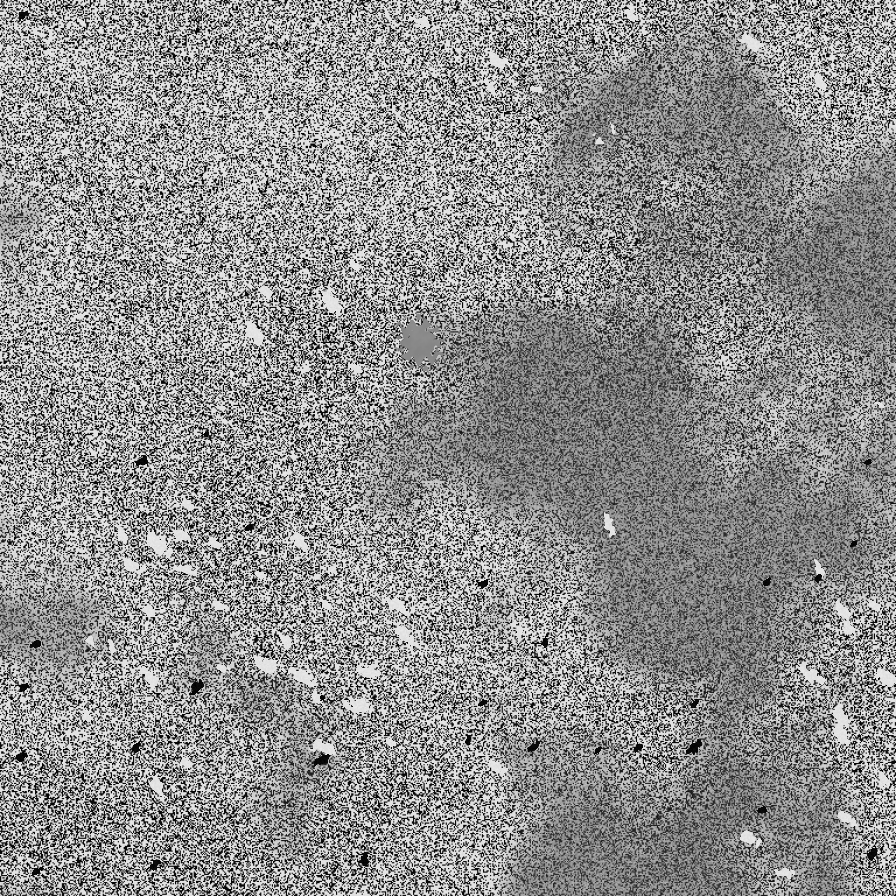
This texture is drawn by a Shadertoy shader. Its source:

```glsl
// Draws a grey salt-and-pepper grain field with cloudy dark patches, slanted flecks and flat shards.

const float GRAINS = 768.0;         // grains across the canvas
const float LIGHT_SHARE = 0.64;     // share of light grains in open areas
const vec2 OPEN_TONES = vec2(0.03, 0.89);   // dark and light grain, open areas
const vec2 PATCH_TONES = vec2(0.10, 0.70);  // dark and light grain, dim patches
const float TONE_JITTER = 0.05;
const float PATCH_SOFTNESS = 0.35;  // how far patch grains spread into mid greys
const float FLECK_SLANT = -0.75;    // radians, falling to the right
const vec2 FLECK_SIZE = vec2(0.016, 0.0055);
const vec2 SPECK_SIZE = vec2(0.009, 0.0040);
const vec2 SHARD_SIZE = vec2(0.025, 0.0170);

// Integer hash of a cell and a seed, giving three values in 0..1
vec3 hash3(vec2 cell, float seed) {
    uvec3 v = uvec3(ivec3(vec3(cell, seed)) + 4096);
    v = v * 1664525u + 1013904223u;
    v.x += v.y * v.z; v.y += v.z * v.x; v.z += v.x * v.y;
    v ^= v >> 16u;
    v.x += v.y * v.z; v.y += v.z * v.x; v.z += v.x * v.y;
    return vec3(v >> 8u) / 16777216.0;
}

// Layered warped sines, roughly -1..1
float clouds(vec2 p) {
    float sum = 0.0, amp = 0.5;
    for (int i = 0; i < 6; i++) {
        p = mat2(0.8, 0.6, -0.6, 0.8) * p * 1.75 + 1.7;
        sum += amp * sin(p.x + 1.4 * sin(p.y + float(i)));
        amp *= 0.64;
    }
    return sum;
}

// Sparse angular chips, one candidate per cell: x = coverage, y = random tone
vec2 chips(vec2 uv, float cells, float density, vec2 halfSize, float slant, float seed) {
    vec2 home = floor(uv * cells);
    vec2 best = vec2(0.0);
    vec2 ragged = 0.3 * sin(uv.yx * vec2(310.0, 263.0) + 2.0 * sin(uv * 420.0));
    for (int y = -1; y <= 1; y++)
    for (int x = -1; x <= 1; x++) {
        vec2 cell = home + vec2(x, y);
        vec3 place = hash3(cell, seed);
        vec3 shape = hash3(cell, seed + 1.0);
        if (place.z > density) continue;
        vec2 offset = uv - (cell + 0.2 + 0.6 * place.xy) / cells;
        float angle = slant + 1.1 * (shape.x - 0.5);
        vec2 dir = vec2(cos(angle), sin(angle));
        vec2 q = vec2(dot(offset, dir), dot(offset, vec2(-dir.y, dir.x)));
        q = q / (halfSize * (0.5 + 0.7 * shape.y)) + ragged;
        float dist = max(0.85 * length(q), abs(q.x) + 0.4 * abs(q.y));
        float cover = 1.0 - smoothstep(0.85, 1.05, dist);
        if (cover > best.x) best = vec2(cover, shape.z);
    }
    return best;
}

// Box-filtered grains: every grain counts by its overlap with the pixel
float grainField(vec2 uv, float lightShare, vec2 tones, float softness) {
    float width = GRAINS / min(iResolution.x, iResolution.y);
    vec2 low = uv * GRAINS - 0.5 * width;
    vec2 high = low + width;
    int span = int(ceil(width));
    float sum = 0.0;
    for (int y = 0; y <= span; y++)
    for (int x = 0; x <= span; x++) {
        vec2 cell = floor(low) + vec2(x, y);
        vec2 overlap = max(min(high, cell + 1.0) - max(low, cell), 0.0);
        vec3 h = hash3(cell, 1.0);
        float level = h.x < lightShare ? 1.0 : 0.0;
        level = mix(level, h.y, softness);
        float tone = mix(tones.x, tones.y, level) + TONE_JITTER * (h.z - 0.5);
        sum += overlap.x * overlap.y * tone;
    }
    return sum / (width * width);
}

void mainImage(out vec4 fragColor, in vec2 fragCoord) {
    vec2 uv = fragCoord / min(iResolution.x, iResolution.y);

    // Dim patches gather to the right and the bottom, the upper left stays open
    float openCorner = smoothstep(0.75, 0.1, distance(uv, vec2(0.1, 0.95)));
    float patchCloud = clouds(uv * 3.2 + vec2(1.3, 4.1));
    float dim = smoothstep(-0.1, 0.75, patchCloud + 0.15 - 0.8 * openCorner);
    float lightShare = LIGHT_SHARE + 0.06 * clouds(uv * 5.0 + 8.0) + 0.02 * openCorner;

    // Pale flecks cluster between the patches, dark specks sit low
    float cluster = smoothstep(-0.2, 0.7, clouds(uv * 4.0 + 2.6));
    float fleckDensity = 0.34 * cluster * (1.0 - 0.7 * dim) * (1.0 - openCorner);
    float fleck = chips(uv, 26.0, fleckDensity, FLECK_SIZE, FLECK_SLANT, 11.0).x;
    float speckDensity = mix(0.14, 0.03, smoothstep(0.1, 0.7, uv.y));
    float speck = chips(uv, 16.0, speckDensity, SPECK_SIZE, -FLECK_SLANT, 23.0).x;
    lightShare = mix(mix(lightShare, 1.0, fleck), 0.0, speck);

    vec2 tones = mix(OPEN_TONES, PATCH_TONES, dim * (1.0 - max(fleck, speck)));
    float softness = PATCH_SOFTNESS * dim * (1.0 - max(fleck, speck));
    float grey = grainField(uv, lightShare, tones, softness);

    // A few flat shards without grain
    vec2 shard = chips(uv, 7.0, 0.08, SHARD_SIZE, FLECK_SLANT, 37.0);
    float shardTone = mix(0.32, 0.72, shard.y) + 0.03 * clouds(uv * 40.0);
    grey = mix(grey, shardTone, shard.x);

    fragColor = vec4(vec3(grey), 1.0);
}
```
